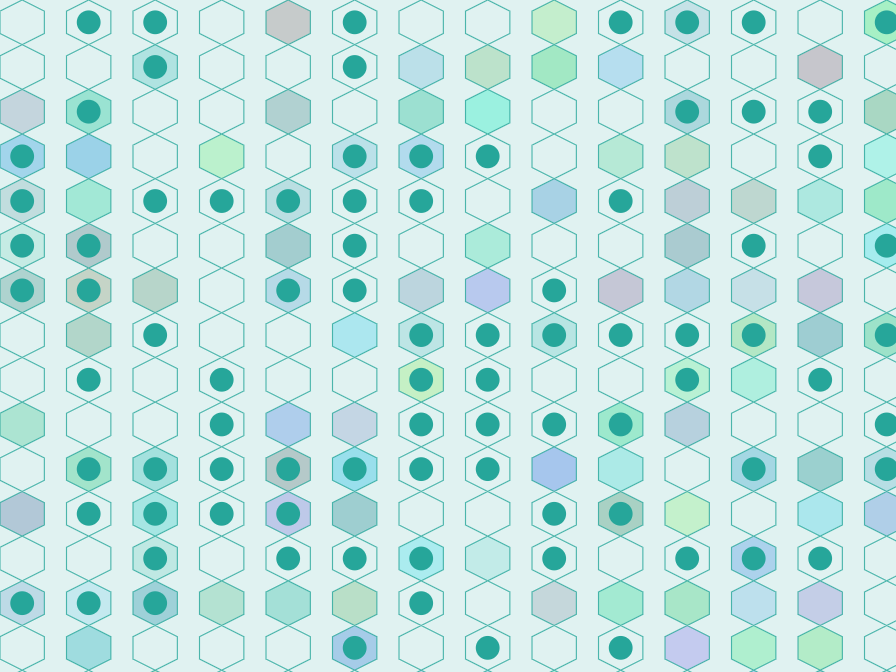
Reproduce this pattern procedurally as a WebGL 2 fragment shader.

```glsl
#version 300 es
precision highp float;

uniform vec2 u_resolution;
out vec4 fragColor;

// Lengths are fractions of the canvas height
const vec2 PITCH = vec2(0.09896, 0.06649);
const vec2 FIRST_CENTER = vec2(0.0330, 0.0332);   // from the top left
const vec2 HEX_HALF = vec2(0.0330, 0.03324);
const float DOT_RADIUS = 0.0177;
const float LINE_WIDTH = 0.0017;
const float LINE_OPACITY = 0.8;
const float FILL_CHANCE = 0.51;
const float DOT_CHANCE = 0.42;
const float SEED = 7.0;

const vec3 BACKGROUND = vec3(0.878, 0.949, 0.945);
const vec3 TEAL = vec3(0.149, 0.651, 0.604);
const vec3 FILL_LOW = vec3(0.60, 0.77, 0.76);
const vec3 FILL_HIGH = vec3(0.78, 0.95, 0.94);

// Three independent random values per cell
vec3 hash3(vec2 cell) {
    vec3 p = fract(vec3(cell.xyx) * vec3(0.1031, 0.1030, 0.0973));
    p += dot(p, p.yxz + 33.33);
    return fract((p.xxy + p.yzz) * p.zyx);
}

// Signed distance to a pointy-top hexagon
float hexDistance(vec2 p, vec2 halfSize) {
    p = abs(p);
    vec2 slope = normalize(vec2(0.5 * halfSize.y, halfSize.x));
    return max(p.x - halfSize.x, dot(p - vec2(0.0, halfSize.y), slope));
}

// Antialiased inside of a distance field
float coverage(float d, float pixel) {
    return clamp(0.5 - d / pixel, 0.0, 1.0);
}

void main() {
    float pixel = 1.0 / u_resolution.y;
    vec2 pos = vec2(gl_FragCoord.x, u_resolution.y - gl_FragCoord.y) * pixel;

    // Grid cell and position relative to its center
    vec2 grid = (pos - FIRST_CENTER) / PITCH;
    vec2 cell = floor(grid + 0.5);
    vec2 local = (grid - cell) * PITCH;

    vec3 choice = hash3(cell + SEED);
    vec3 tint = mix(FILL_LOW, FILL_HIGH, hash3(cell + SEED + 41.0));

    // Random tinted fill
    float hex = hexDistance(local, HEX_HALF);
    float filled = step(choice.x, FILL_CHANCE);
    vec3 color = mix(BACKGROUND, tint, filled * coverage(hex, pixel));

    // Thin outline on every hexagon
    float halfLine = 0.5 * LINE_WIDTH;
    float outline = coverage(hex - halfLine, pixel) - coverage(hex + halfLine, pixel);
    color = mix(color, TEAL, LINE_OPACITY * outline);

    // Random center dot
    float dotted = step(choice.y, DOT_CHANCE);
    color = mix(color, TEAL, dotted * coverage(length(local) - DOT_RADIUS, pixel));

    fragColor = vec4(color, 1.0);
}
```
